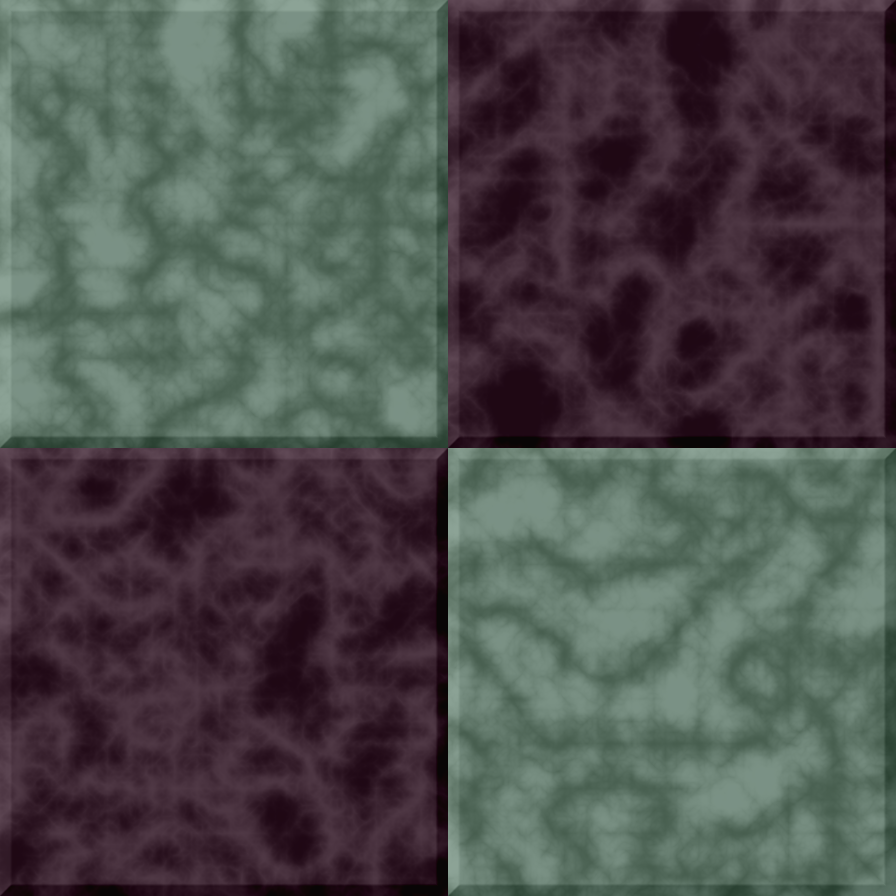
Write a three.js fragment shader that draws this pattern.

```glsl
// Two by two checker of bevelled marble tiles, pale green and dark plum, with creased veins.
varying vec2 vUv;

float hash(vec2 p) {
  vec3 q = fract(vec3(p.xyx) * 0.1031);
  q += dot(q, q.yzx + 33.33);
  return fract((q.x + q.y) * q.z);
}

// Unit gradient in one of eight directions, which favours square creases.
float cornerSlope(vec2 cell, vec2 offset) {
  float angle = floor(hash(cell) * 8.0) * 0.785398;
  return dot(vec2(cos(angle), sin(angle)), offset);
}

float gradientNoise(vec2 p) {
  vec2 cell = floor(p);
  vec2 f = p - cell;
  vec2 u = f * f * f * (f * (f * 6.0 - 15.0) + 10.0);
  vec2 e = vec2(1.0, 0.0);
  float low = mix(cornerSlope(cell, f), cornerSlope(cell + e.xy, f - e.xy), u.x);
  float high = mix(cornerSlope(cell + e.yx, f - e.yx), cornerSlope(cell + e.xx, f - e.xx), u.x);
  return mix(low, high, u.y);
}

// Folded octaves: rounded lumps with sharp creases at zero.
float turbulence(vec2 p) {
  float sum = 0.0;
  float amplitude = 1.0;
  for (int i = 0; i < 5; i++) {
    sum += amplitude * abs(gradientNoise(p));
    p = p * 2.0 + 17.0;
    amplitude *= 0.5;
  }
  return sum;
}

void main() {
  vec2 grid = vUv * 2.0;
  vec2 tile = min(floor(grid), 1.0);
  vec2 p = grid - tile;
  float plum = 1.0 - abs(tile.x - tile.y);
  plum = 1.0 - mod(tile.x + tile.y + 1.0, 2.0) * plum;
  plum = 1.0 - plum;

  // Lower left and upper right tiles are plum, the others green.
  float lumps = smoothstep(0.0, 0.7, turbulence(p * 5.0 + tile * vec2(23.4, 41.7) + 3.3));
  vec3 greenStone = mix(vec3(0.28, 0.37, 0.31), vec3(0.48, 0.57, 0.52), lumps);
  vec3 plumStone = mix(vec3(0.31, 0.22, 0.27), vec3(0.12, 0.03, 0.08), lumps);
  vec3 color = mix(greenStone, plumStone, plum);

  // Mitred bevel, lit from the upper left.
  float litEdge = min(p.x, 1.0 - p.y);
  float shadeEdge = min(1.0 - p.x, p.y);
  float rim = 1.0 - smoothstep(0.021, 0.029, min(litEdge, shadeEdge));
  float facing = smoothstep(-0.004, 0.004, shadeEdge - litEdge);
  color += rim * mix(-0.12, 0.07, facing);

  gl_FragColor = vec4(max(color, vec3(0.03, 0.02, 0.02)), 1.0);
}
```
